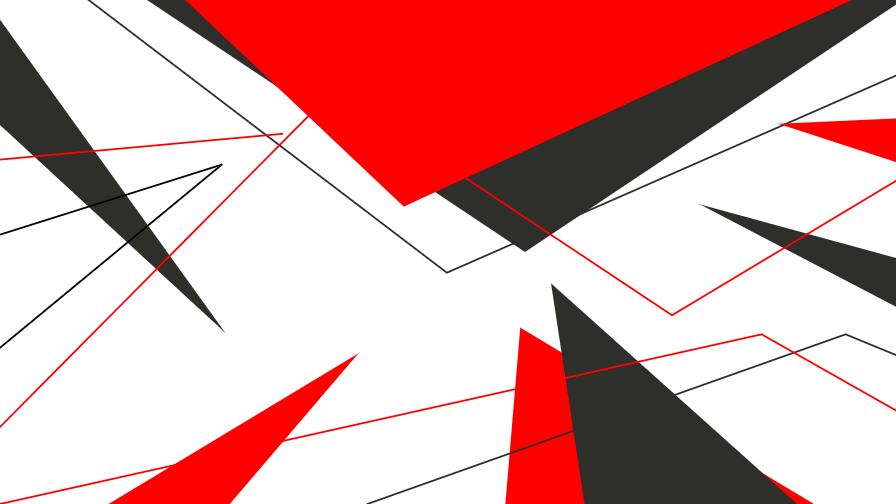
Reproduce this background procedurally as a Shadertoy shader.

```glsl
const vec3 WHITE = vec3(1.0);
const vec3 RED = vec3(1.0, 0.0, 0.0);
const vec3 CHARCOAL = vec3(0.18, 0.18, 0.17);
const vec3 BLACK = vec3(0.0);

// Signed distance to the line through a and b, positive on the right
float sideDistance(vec2 p, vec2 a, vec2 b) {
    vec2 along = normalize(b - a);
    return dot(p - a, vec2(along.y, -along.x));
}

// Triangle with corners in either winding order
float triangle(vec2 p, vec2 a, vec2 b, vec2 c) {
    float winding = -sign(sideDistance(c, a, b));
    return max(max(winding * sideDistance(p, a, b),
                   winding * sideDistance(p, b, c)),
               winding * sideDistance(p, c, a));
}

float segment(vec2 p, vec2 a, vec2 b) {
    vec2 ap = p - a, ab = b - a;
    return length(ap - ab * clamp(dot(ap, ab) / dot(ab, ab), 0.0, 1.0));
}

// Thin stroke bent once at the middle point
float bentStroke(vec2 p, vec2 a, vec2 b, vec2 c) {
    return min(segment(p, a, b), segment(p, b, c)) - 0.016;
}

void paint(inout vec3 color, vec3 ink, float dist, float pixel) {
    color = mix(color, ink, clamp(0.5 - dist / pixel, 0.0, 1.0));
}

void mainImage(out vec4 fragColor, in vec2 fragCoord) {
    // The canvas is 16 units wide and 9 units high
    vec2 p = fragCoord / iResolution.xy * vec2(16.0, 9.0);
    float pixel = 9.0 / iResolution.y;
    vec3 color = WHITE;

    // Long dark stroke behind the top shapes
    paint(color, CHARCOAL, bentStroke(p, vec2(0.27, 10.0), vec2(7.98, 4.13), vec2(17.0, 8.09)), pixel);

    // Side shards
    paint(color, CHARCOAL, triangle(p, vec2(-1.0, 10.04), vec2(4.02, 3.06), vec2(-1.0, 7.69)), pixel);
    paint(color, RED, triangle(p, vec2(13.9, 6.79), vec2(17.0, 6.93), vec2(17.0, 5.78)), pixel);
    paint(color, CHARCOAL, triangle(p, vec2(12.5, 5.35), vec2(17.0, 4.12), vec2(17.0, 3.0)), pixel);

    // Bottom shards, with a dark stroke between the red and the charcoal
    paint(color, RED, triangle(p, vec2(6.4, 2.69), vec2(0.28, -1.0), vec2(3.25, -1.0)), pixel);
    paint(color, RED, triangle(p, vec2(9.29, 3.15), vec2(8.94, -1.0), vec2(16.2, -1.0)), pixel);
    paint(color, CHARCOAL, bentStroke(p, vec2(6.56, 0.0), vec2(15.1, 3.03), vec2(16.0, 2.66)), pixel);
    paint(color, CHARCOAL, triangle(p, vec2(9.84, 3.94), vec2(10.59, -1.0), vec2(15.35, -1.0)), pixel);

    // Large top triangles
    paint(color, CHARCOAL, triangle(p, vec2(1.125, 10.0), vec2(9.375, 4.5), vec2(17.625, 10.0)), pixel);
    paint(color, RED, triangle(p, vec2(2.25, 10.0), vec2(7.21, 5.31), vec2(17.38, 10.0)), pixel);

    // Strokes over the shards
    paint(color, BLACK, bentStroke(p, vec2(0.0, 4.81), vec2(3.96, 6.06), vec2(0.0, 2.79)), pixel);
    paint(color, RED, segment(p, vec2(0.0, 6.15), vec2(5.04, 6.61)) - 0.016, pixel);
    paint(color, RED, segment(p, vec2(0.0, 1.375), vec2(5.5, 6.92)) - 0.016, pixel);
    paint(color, RED, bentStroke(p, vec2(8.33, 5.81), vec2(12.0, 3.37), vec2(16.0, 5.77)), pixel);
    paint(color, RED, bentStroke(p, vec2(0.0), vec2(13.6, 3.03), vec2(16.0, 1.67)), pixel);

    fragColor = vec4(color, 1.0);
}
```
